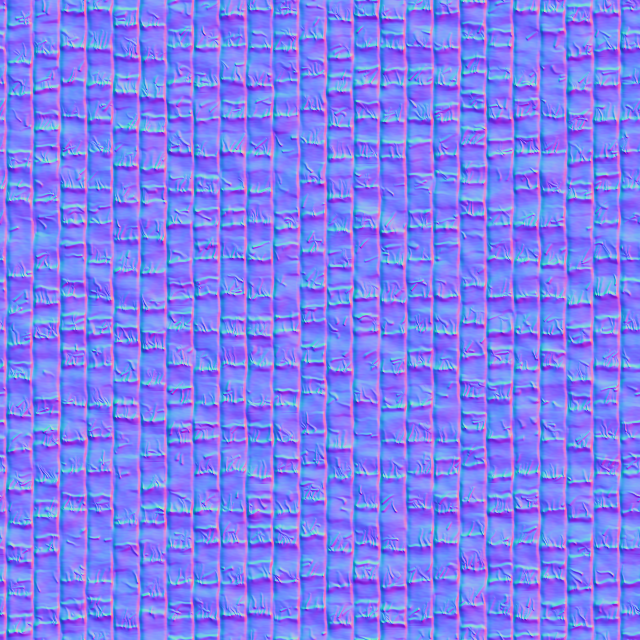
Give the GLSL for this texture map, as a WebGL 2 fragment shader.

```glsl
#version 300 es
precision highp float;
// Tangent-space normal map of weathered shingles: 24 columns of uneven tiles in 18 rows.
// A height field of grooves, curled lower lips and short creases is
// differentiated numerically, and its normal is stored as a colour.

uniform vec2 u_resolution;
out vec4 fragColor;

vec2 hash2(vec2 p) {
    vec3 q = fract(p.xyx * vec3(0.1031, 0.1030, 0.0973));
    q += dot(q, q.yzx + 33.33);
    return fract((q.xx + q.yz) * q.zy);
}

float gradientDot(vec2 cell, vec2 offset, vec2 period) {
    float angle = 6.28318 * hash2(mod(cell, period) + 7.0).x;
    return dot(vec2(cos(angle), sin(angle)), offset);
}

// Gradient noise that wraps after the given period
float noise(vec2 p, vec2 period) {
    vec2 i = floor(p), f = fract(p);
    vec2 w = f * f * f * (f * (f * 6.0 - 15.0) + 10.0);
    vec2 e = vec2(1.0, 0.0);
    float low = mix(gradientDot(i, f, period), gradientDot(i + e, f - e, period), w.x);
    float high = mix(gradientDot(i + e.yx, f - e.yx, period),
                     gradientDot(i + 1.0, f - 1.0, period), w.x);
    return mix(low, high, w.y);
}

// Bell profile with a different width on each side
float bell(float d, float below, float above) {
    float t = d / (d < 0.0 ? below : above);
    return exp(-t * t);
}

// Tapered ridge that starts at a point and runs along a direction
float crease(vec2 p, vec2 start, float angle, float len, float width) {
    vec2 dir = vec2(sin(angle), cos(angle));
    vec2 q = p - start;
    float along = clamp(dot(q, dir), 0.0, len);
    float d = length(q - dir * along) / width;
    return exp(-d * d) * (1.0 - 0.7 * along / len);
}

// Surface height; one unit is the width of a column
float height(vec2 p) {
    float rough = noise(p * 3.0, vec2(72.0));
    float bend = noise(p * vec2(0.5, 1.0), vec2(12.0, 24.0));

    // Column, and distance from its nearest groove
    float u = p.x - 0.25 + 0.08 * bend + 0.035 * rough;
    float col = mod(floor(u), 24.0);
    float x = fract(u);
    float side = x > 0.5 ? x - 1.0 : x;

    // Row: some columns are shifted, and each edge is jittered
    vec2 colRnd = hash2(vec2(col, 91.0));
    float r = p.y * 0.75 - 0.65 + (colRnd.x < 0.6 ? 0.0 : colRnd.y);
    float row = floor(r + 0.25);
    vec2 id = vec2(col, mod(row, 18.0));
    vec2 rnd = hash2(id + 3.0);
    vec2 rnd2 = hash2(id + 57.0);
    float d = (r - row - 0.18 * (rnd.x - 0.5)) / 0.75;
    d += 0.16 * (rnd2.x - 0.5) * (x - 0.5) + 0.09 * rough;
    float inside = smoothstep(-0.2, -0.02, d) * smoothstep(0.84, 0.68, d);

    // Curled lip, left out where two tiles merge, and an occasional second lip
    float present = step(0.13, rnd.y);
    float second = step(0.7, rnd2.y);
    float detail = 0.083 * present * bell(d, 0.13, 0.075);
    detail = max(detail, 0.07 * second * bell(d - 0.56, 0.11, 0.07));

    // Creases: most climb from a lip, the last ones lie slanted across the tile
    float folds = 0.0;
    float count = 2.0 + floor(7.0 * rnd2.x);
    for (float i = 0.0; i < 11.0; i++) {
        vec2 a = hash2(id + vec2(31.0, 17.0) * (i + 1.0));
        vec2 b = hash2(id + vec2(13.0, 41.0) * (i + 2.0));
        bool slanted = i > 6.5;
        float angle = (b.x - 0.5) * (slanted ? 4.4 : 1.1);
        vec2 start = vec2(0.04 + 0.92 * a.x, slanted ? 0.6 * a.y : 0.1 * a.y);
        float shown = slanted ? step(0.3, b.y) : step(i, count) * present;
        float strength = shown * (0.45 + 0.65 * fract(a.y * 7.0));
        float width = 0.042 + 0.035 * fract(b.x * 9.0);
        vec2 q = vec2(x + 0.06 * rough, d);
        folds = max(folds, strength * crease(q, start, angle, 0.18 + 0.42 * b.y, width));
    }
    detail += 0.065 * folds * inside;

    // Each tile leans its own way and bulges towards its lip
    vec2 lean = hash2(id + 119.0) - 0.5;
    detail += inside * (0.2 * lean.x * (x - 0.5) + 0.16 * lean.y * (d - 0.35));

    // Details die out in the groove between columns
    float h = detail * smoothstep(0.0, 0.11, abs(side));
    float depth = 0.078 + 0.085 * noise(p * vec2(1.0, 2.0), vec2(24.0, 48.0));
    h -= depth * bell(side, 0.07, 0.11);

    // Broad warping and fine grain
    h += 0.1 * noise(p * vec2(1.0, 1.5), vec2(24.0, 36.0)) + 0.02 * rough;
    h += 0.16 * bend;
    return h + 0.004 * noise(p * vec2(5.0, 11.0), vec2(120.0, 264.0));
}

void main() {
    vec2 p = gl_FragCoord.xy / u_resolution * 24.0;

    // Central differences give the slope
    vec2 e = vec2(0.022, 0.0);
    vec2 slope = vec2(height(p + e) - height(p - e),
                      height(p + e.yx) - height(p - e.yx)) / (2.0 * e.x);
    vec3 normal = normalize(vec3(-slope, 1.0));
    fragColor = vec4(0.5 + 0.5 * normal, 1.0);
}
```
